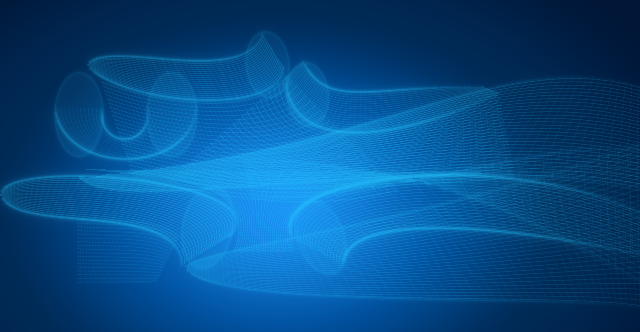
Reproduce this background procedurally as a Shadertoy shader.

```glsl
#define STEPS 28
#define THREAD 0.0023
#define MESH_GAIN 0.58
#define VEIL_GAIN 0.05
#define EDGE_GAIN 0.85
#define CORE vec3(0.10, 0.55, 0.95)
#define MIDTONE vec3(0.00, 0.32, 0.63)
#define DEEP vec3(0.00, 0.16, 0.33)
#define NIGHT vec3(0.00, 0.09, 0.22)
#define CYAN vec3(0.14, 0.78, 1.00)

struct Curve { vec2 a, b, c, d; };

float cross2(vec2 a, vec2 b) { return a.x * b.y - a.y * b.x; }

vec2 bezier(Curve k, float t) {
    float u = 1.0 - t;
    return u*u*u*k.a + 3.0*u*u*t*k.b + 3.0*u*t*t*k.c + t*t*t*k.d;
}

float segmentDist(vec2 p, vec2 a, vec2 b) {
    vec2 e = b - a;
    return length(p - a - e * clamp(dot(p - a, e) / max(dot(e, e), 1e-9), 0.0, 1.0));
}

// Thin repeated line that turns into its mean tone where threads crowd
float thread(float u, float spacing) {
    float w = max(THREAD, 0.8 / iResolution.y);
    float sharp = 1.0 - smoothstep(0.0, w, abs(fract(u) - 0.5) * spacing);
    float mean = min(w / max(spacing, 1e-5), 1.0);
    return mix(mean, sharp, smoothstep(w, 2.0 * w, spacing)) * mix(1.0, THREAD / w, 0.5);
}

// Ribbon ruled between two curves: woven threads, faint veil, glowing rims
float sheet(vec2 p, Curve A, Curve B, float rows, float strength, float rim) {
    float light = 0.0, glow = 0.0, cols = rows * 2.2;
    vec2 a0 = bezier(A, 0.004), b0 = bezier(B, 0.004);
    float h0 = cross2(p - a0, b0 - a0);
    for (int i = 1; i <= STEPS; i++) {
        float t = float(i) / float(STEPS);
        vec2 a1 = bezier(A, t), b1 = bezier(B, t);
        float h1 = cross2(p - a1, b1 - a1);
        // The ruling through p lies where the side test changes sign
        if ((h0 < 0.0) != (h1 < 0.0)) {
            float f = h0 / (h0 - h1);
            vec2 a = mix(a0, a1, f), D = mix(b0, b1, f) - a;
            float s = dot(p - a, D) / max(dot(D, D), 1e-9);
            if (s > 0.0 && s < 1.0) {
                vec2 T = mix(a1 - a0, b1 - b0, s);
                float area = abs(cross2(D, T));
                float along = thread(s * rows, area / max(length(T), 1e-5) / rows);
                float across = thread((float(i) - 1.0 + f) / float(STEPS) * cols,
                                      area * float(STEPS) / max(length(D), 1e-5) / cols);
                light += VEIL_GAIN + MESH_GAIN * (along + 0.4 * across);
            }
        }
        float fade = smoothstep(0.0, 0.12, t) * (1.0 - 0.8 * smoothstep(0.7, 1.0, t));
        float d = min(segmentDist(p, a0, a1), segmentDist(p, b0, b1));
        glow = max(glow, fade * (exp(-d / 0.003) + 0.22 * exp(-d / 0.016)));
        a0 = a1; b0 = b1; h0 = h1;
    }
    return strength * light + EDGE_GAIN * rim * glow;
}

// Translucent oval with a fine outline
float lobe(vec2 p, vec2 center, vec2 radius, float tilt) {
    vec2 q = p - center;
    q = vec2(q.x * cos(tilt) + q.y * sin(tilt), q.y * cos(tilt) - q.x * sin(tilt));
    float d = (length(q / radius) - 1.0) * radius.x, px = 1.0 / iResolution.y;
    return 0.11 * (1.0 - smoothstep(-px, px, d)) + 0.17 * exp(-abs(d) / 0.003);
}

vec3 backdrop(float r) {
    vec3 c = mix(CORE, MIDTONE, smoothstep(0.0, 0.42, r));
    c = mix(c, DEEP, smoothstep(0.3, 0.68, r));
    return mix(c, NIGHT, smoothstep(0.65, 1.0, r));
}

void mainImage(out vec4 fragColor, in vec2 fragCoord) {
    vec2 p = fragCoord / iResolution.y;
    p.x *= 1.925 * iResolution.y / iResolution.x;
    float m = 0.0;
    // Upper drapes and the left cup
    m += sheet(p, Curve(vec2(.26,.805), vec2(.325,.89), vec2(.73,.73), vec2(.79,.90)),
        Curve(vec2(.26,.805), vec2(.35,.69), vec2(.84,.64), vec2(.855,.795)), 20.0, 0.5, 0.75);
    m += sheet(p, Curve(vec2(.91,.82), vec2(.98,.67), vec2(1.1,.74), vec2(1.45,.74)),
        Curve(vec2(.858,.77), vec2(.865,.53), vec2(1.2,.575), vec2(1.5,.72)), 18.0, 0.4, 0.8);
    m += sheet(p, Curve(vec2(.308,.675), vec2(.29,.55), vec2(.46,.55), vec2(.443,.675)),
        Curve(vec2(.165,.68), vec2(.18,.47), vec2(.575,.465), vec2(.593,.68)), 12.0, 0.2, 0.9);
    // Lower left fan and its hanging mesh
    m += sheet(p, Curve(vec2(0.0,.412), vec2(0.0,.53), vec2(.85,.46), vec2(.695,.29)),
        Curve(vec2(0.0,.412), vec2(.05,.29), vec2(.54,.40), vec2(.545,.20)), 22.0, 0.6, 0.85);
    m += sheet(p, Curve(vec2(.23,.345), vec2(.36,.335), vec2(.48,.35), vec2(.54,.29)),
        Curve(vec2(.23,.145), vec2(.33,.145), vec2(.41,.145), vec2(.47,.15)), 18.0, 0.25, 0.0);
    // Long sheets sweeping to the right
    m += sheet(p, Curve(vec2(.88,.28), vec2(.78,.47), vec2(1.5,.56), vec2(1.93,.36)),
        Curve(vec2(1.033,.20), vec2(1.03,.37), vec2(1.55,.32), vec2(1.93,.23)), 18.0, 0.45, 1.0);
    m += sheet(p, Curve(vec2(.555,.20), vec2(.65,.26), vec2(1.3,.33), vec2(1.93,.575)),
        Curve(vec2(.555,.20), vec2(.58,.06), vec2(1.7,.12), vec2(1.93,.07)), 30.0, 0.4, 0.25);
    m += sheet(p, Curve(vec2(.235,.47), vec2(1.1,.52), vec2(1.5,.87), vec2(1.93,.74)),
        Curve(vec2(.235,.47), vec2(.33,.33), vec2(1.25,.56), vec2(1.93,.43)), 30.0, 0.55, 0.25);
    m += sheet(p, Curve(vec2(.75,.40), vec2(1.2,.40), vec2(1.6,.575), vec2(1.93,.56)),
        Curve(vec2(.72,.525), vec2(1.3,.50), vec2(1.6,.35), vec2(1.93,.14)), 20.0, 0.35, 0.2);
    // Crossed weaves through the center
    m += sheet(p, Curve(vec2(.30,.76), vec2(.50,.68), vec2(.80,.66), vec2(.857,.78)),
        Curve(vec2(.40,.46), vec2(.60,.42), vec2(.90,.34), vec2(1.2,.42)), 24.0, 0.4, 0.0);
    m += sheet(p, Curve(vec2(.858,.77), vec2(.865,.53), vec2(1.2,.575), vec2(1.5,.72)),
        Curve(vec2(.50,.455), vec2(.75,.41), vec2(1.1,.43), vec2(1.55,.46)), 26.0, 0.45, 0.0);
    m += sheet(p, Curve(vec2(.70,.24), vec2(.77,.43), vec2(.60,.46), vec2(.25,.49)),
        Curve(vec2(.89,.24), vec2(.82,.43), vec2(1.1,.46), vec2(1.5,.48)), 26.0, 0.45, 0.0);
    // Ovals closing the folds
    m += lobe(p, vec2(.805,.805), vec2(.065,.10), 0.1);
    m += lobe(p, vec2(.925,.715), vec2(.063,.097), 0.1);
    m += lobe(p, vec2(.238,.655), vec2(.073,.127), 0.0);
    m += lobe(p, vec2(.517,.655), vec2(.075,.127), 0.0);
    m += lobe(p, vec2(.625,.315), vec2(.076,.125), -0.2);
    m += lobe(p, vec2(.965,.285), vec2(.070,.115), 0.35);
    // Light fades away from the center
    float r = length((p - vec2(0.84, 0.38)) * vec2(0.75, p.y < 0.38 ? 0.98 : 1.1));
    m *= mix(1.2, 0.6, smoothstep(0.1, 0.8, r));
    fragColor = vec4(mix(backdrop(r), CYAN, 0.9 * (1.0 - exp(-m))), 1.0);
}
```
